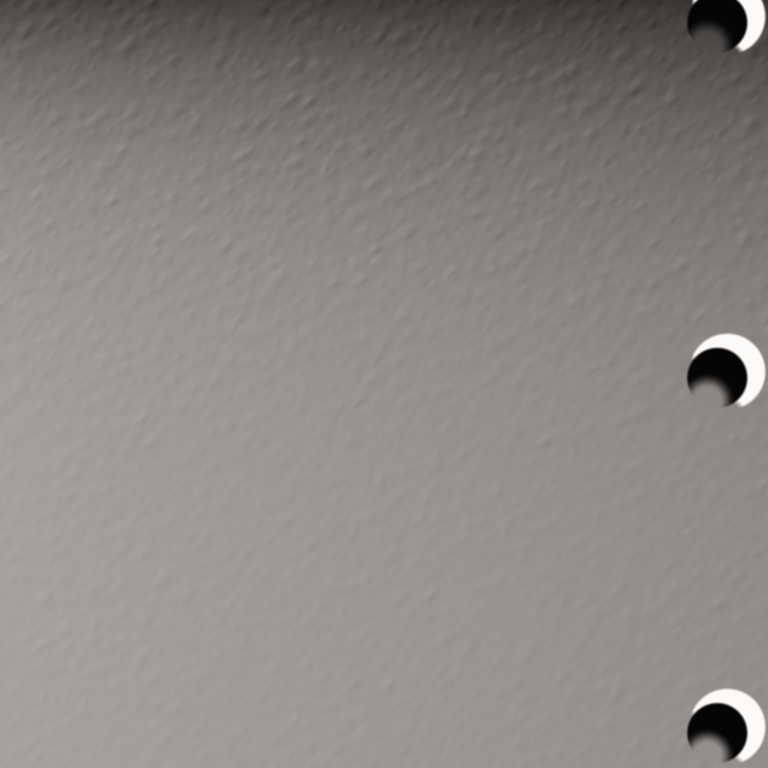
Write a WebGL 1 fragment shader that draws this texture.

```glsl
precision highp float;
// Embossed grey plaster, shaded dark along the top, with a column of lit holes at the right.

#define GRAIN_SCALE 58.0
#define GRAIN_LOW 0.035
#define GRAIN_HIGH 0.085
#define HOLE_ORIGIN vec2(0.947, 0.516)
#define HOLE_SPACING 0.4625
#define RIM_RADIUS 0.0495
#define PIT_RADIUS 0.039
#define PIT_OFFSET vec2(-0.013, -0.008)
#define FLOOR_OFFSET vec2(-0.026, -0.038)
#define EDGE 0.0025

uniform vec2 u_resolution;

vec3 hash3(vec2 cell) {
    vec3 s = vec3(dot(cell, vec2(127.1, 311.7)),
                  dot(cell, vec2(269.5, 183.3)),
                  dot(cell, vec2(419.2, 371.9)));
    return fract(sin(s) * 43758.55);
}

// Directional slope of smooth bumps, one scattered in each cell
float cellRelief(vec2 p) {
    vec2 cell = floor(p);
    float slope = 0.0;
    for (int j = -1; j <= 1; j++) {
        for (int i = -1; i <= 1; i++) {
            vec2 neighbour = cell + vec2(float(i), float(j));
            vec3 rnd = hash3(neighbour);
            vec2 d = p - neighbour - rnd.xy;
            float fade = max(0.0, 1.0 - dot(d, d));
            float bump = fade * fade * exp(-2.5 * dot(d, d));
            slope += (rnd.z * 2.0 - 0.7) * d.y * bump;
        }
    }
    return slope;
}

// Two layers of relief, stretched along the rising diagonal
float grain(vec2 uv) {
    vec2 diagonal = vec2(0.75 * uv.x + 0.66 * uv.y, 0.75 * uv.y - 0.66 * uv.x);
    vec2 p = diagonal * vec2(0.7, 1.1) * GRAIN_SCALE;
    vec2 q = vec2(0.94 * p.x + 0.34 * p.y, 0.94 * p.y - 0.34 * p.x);
    return cellRelief(p) + 0.7 * cellRelief(q * 1.7 + 19.3);
}

float wallShade(vec2 uv) {
    float depth = 1.0 - uv.y;
    float shadow = 0.36 * exp(-depth / (0.16 + 0.06 * uv.x));
    return 0.645 - 0.075 * uv.x - shadow;
}

float disc(vec2 p, float radius) {
    return 1.0 - smoothstep(-EDGE, EDGE, length(p) - radius);
}

void main() {
    vec2 uv = gl_FragCoord.xy / u_resolution;

    // Wall with stronger grain in the shaded part
    float wall = wallShade(uv);
    float grainAmount = mix(GRAIN_LOW, GRAIN_HIGH, smoothstep(0.3, 1.0, uv.y));
    float shade = wall + grain(uv) * grainAmount * 1.6;

    // Holes repeated up the right side
    vec2 p = uv - HOLE_ORIGIN;
    p.y = mod(p.y + 0.5 * HOLE_SPACING, HOLE_SPACING) - 0.5 * HOLE_SPACING;

    // Bright rim facing the upper right
    float facing = smoothstep(-0.024, -0.014, dot(p, vec2(0.707)));
    shade = mix(shade, 0.99, disc(p, RIM_RADIUS) * facing);

    // Dark pit fading to a lit floor at the lower left
    float pit = disc(p - PIT_OFFSET, PIT_RADIUS);
    float dark = smoothstep(0.016, 0.037, length(p - FLOOR_OFFSET));
    shade = mix(shade, mix(wall, 0.02, dark), pit);

    // Slightly warm grey
    vec3 color = vec3(shade) - vec3(0.0, 0.011, 0.019) * smoothstep(0.0, 0.3, shade);
    gl_FragColor = vec4(clamp(color, 0.0, 1.0), 1.0);
}
```
